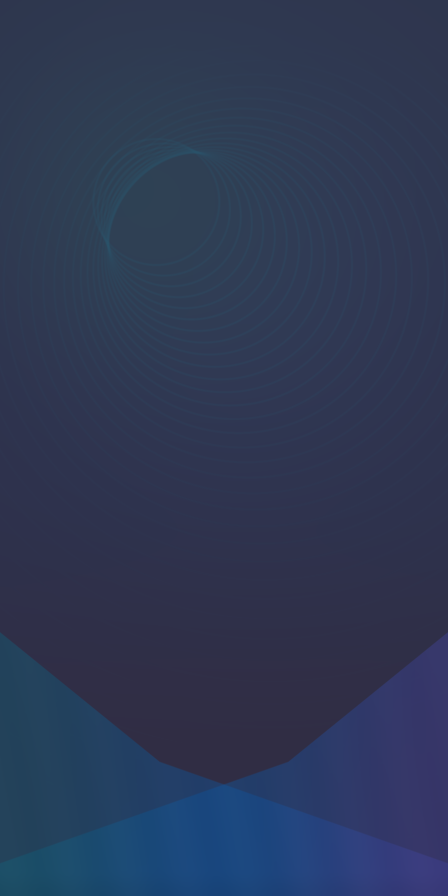
This background is drawn by a Shadertoy shader. Its source:

```glsl
// Soft vertical base with a cool glow behind the rings
vec3 backdrop(vec2 p) {
    vec3 col = mix(vec3(0.19, 0.176, 0.265), vec3(0.178, 0.19, 0.295), smoothstep(0.25, 0.95, p.y));
    col = mix(col, vec3(0.18, 0.207, 0.30), smoothstep(1.0, 1.9, p.y));
    float blueGlow = exp(-3.5 * dot(p - vec2(0.55, 1.42), p - vec2(0.55, 1.42)));
    float tealGlow = exp(-9.0 * dot(p - vec2(0.32, 1.56), p - vec2(0.32, 1.56)));
    col = mix(col, vec3(0.20, 0.245, 0.36), 0.6 * blueGlow);
    return mix(col, vec3(0.18, 0.265, 0.33), 0.75 * tealGlow);
}

// Drifting, growing circles whose crowded edges form bright folds
float ringDensity(vec2 p, float pixel) {
    float density = 0.0;
    for (int i = 0; i < 36; i++) {
        float s = float(i);
        float drift = 0.01708 * s - 0.000385 * s * s;
        vec2 center = vec2(0.349 + 0.0001 * s * s, 1.549) + vec2(drift, -drift);
        float radius = 0.1406 + 0.00635 * s + 0.000516 * s * s + 0.0000078 * s * s * s;
        float edge = abs(length(p - center) - radius) - 0.002;
        density += smoothstep(pixel, -pixel, edge) * 0.34 * exp(-0.0028 * s * s);
    }
    return density;
}

// Upper edge of a folded sheet
float sheetHeight(float x) {
    return max(0.589 - 0.812 * x, 0.425 - 0.352 * x);
}

void mainImage(out vec4 fragColor, in vec2 fragCoord) {
    vec2 p = fragCoord / iResolution.x;
    float pixel = 1.0 / iResolution.x;
    vec3 col = backdrop(p);

    // Rings
    float ringFade = mix(0.35, 1.0, smoothstep(0.6, 1.25, p.y)) * smoothstep(1.95, 1.72, p.y);
    float ringLight = 1.0 - exp(-ringDensity(p, pixel) * ringFade);
    col = mix(col, vec3(0.155, 0.345, 0.44), 0.85 * ringLight);

    // Two mirrored translucent sheets
    vec3 sheetColor = mix(vec3(0.07, 0.37, 0.47), vec3(0.06, 0.33, 0.61), smoothstep(0.0, 0.5, p.x));
    sheetColor = mix(sheetColor, vec3(0.25, 0.26, 0.60), smoothstep(0.5, 1.0, p.x));
    sheetColor += 0.008 * sin(48.0 * p.x + 9.0 * p.y);
    float leftSheet = smoothstep(pixel, -pixel, p.y - sheetHeight(p.x));
    float rightSheet = smoothstep(pixel, -pixel, p.y - sheetHeight(1.0 - p.x));
    col = mix(col, sheetColor, 0.43 * leftSheet);
    col = mix(col, sheetColor, 0.43 * rightSheet);
    col *= mix(0.95, 1.0, smoothstep(0.0, 0.06, p.y));

    fragColor = vec4(col, 1.0);
}
```
